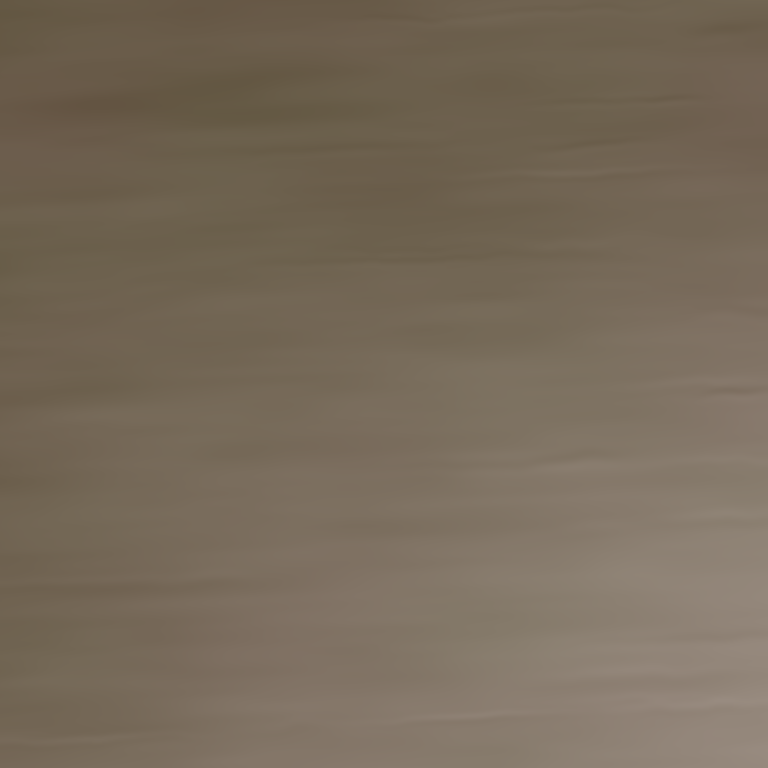
Reproduce this texture procedurally as a WebGL 2 fragment shader.

```glsl
#version 300 es
precision highp float;
// Soft brown wood-like surface, lit from the lower right.
// A broad diagonal light gradient carries stretched noise grain,
// scattered fine creases and a faint drift of tint.

#define DARK_BROWN vec3(0.385, 0.332, 0.256)
#define PALE_TAUPE vec3(0.595, 0.545, 0.500)
#define GRAIN_SLOPE 0.04
#define BAND_DEPTH 0.15
#define FIBRE_DEPTH 0.10
#define BLOTCH_DEPTH 0.09
#define CREASE_DEPTH 0.10
#define CREASE_COUNT 30
#define TINT_DEPTH 0.022

uniform vec2 u_resolution;
out vec4 fragColor;

float hash(vec2 p) {
    return fract(sin(dot(p, vec2(127.1, 311.7))) * 43758.545);
}

// Smooth value noise in 0..1
float noise(vec2 p) {
    vec2 cell = floor(p);
    vec2 f = fract(p);
    f = f * f * f * (f * (f * 6.0 - 15.0) + 10.0);
    float low = mix(hash(cell), hash(cell + vec2(1.0, 0.0)), f.x);
    float high = mix(hash(cell + vec2(0.0, 1.0)), hash(cell + vec2(1.0)), f.x);
    return mix(low, high, f.y);
}

// Two octaves, centred on zero
float softNoise(vec2 p) {
    return 0.65 * noise(p) + 0.35 * noise(p * 1.93 + 17.3) - 0.5;
}

// Broad light: dim at the upper left, bright at the lower right
float lighting(vec2 uv) {
    float depth = 1.0 - uv.y;
    float glow = uv.x * smoothstep(0.2, 0.8, depth);
    return 0.03 + 0.34 * depth + 0.2 * uv.x + 0.4 * glow;
}

// Long bands, finer fibres and cloudy blotches along the grain
float grain(vec2 p) {
    float bend = 0.02 * softNoise(p * vec2(3.0, 5.0) + 41.0);
    vec2 q = p + vec2(0.0, bend);
    float bands = softNoise(q * vec2(2.2, 19.0) + 3.7);
    float fibres = softNoise(q * vec2(6.0, 44.0) + 71.2);
    float blotches = softNoise(p * vec2(6.0, 11.0) + 23.9);
    return BAND_DEPTH * bands + FIBRE_DEPTH * fibres + BLOTCH_DEPTH * blotches;
}

// Short wavy creases, mostly dark above and light below
float creases(vec2 p) {
    float total = 0.0;
    for (int i = 0; i < CREASE_COUNT; i++) {
        float id = float(i) + 1.0;
        vec2 centre = vec2(hash(vec2(id, 1.3)), hash(vec2(id, 7.9)));
        float reach = mix(0.04, 0.16, hash(vec2(id, 4.1)));
        float width = mix(0.004, 0.008, hash(vec2(id, 9.7)));
        float tone = hash(vec2(id, 5.6)) < centre.y ? -1.0 : 1.0;
        vec2 q = p - centre;
        q.y += 0.012 * softNoise(vec2(p.x * 18.0, id * 5.3));
        float along = q.x / reach;
        float across = q.y / width;
        float ridge = exp(-across * across);
        float rim = exp(-(across + 1.8) * (across + 1.8));
        float strength = mix(0.3, 1.0, hash(vec2(id, 2.8)));
        total += tone * strength * exp(-along * along) * (ridge - 0.5 * rim);
    }
    return CREASE_DEPTH * total;
}

void main() {
    vec2 uv = gl_FragCoord.xy / u_resolution;
    vec2 p = vec2(uv.x, uv.y - GRAIN_SLOPE * uv.x);

    float tone = lighting(uv) + grain(p) + creases(p);
    vec3 colour = mix(DARK_BROWN, PALE_TAUPE, tone);

    // Slow drift between olive and rosy brown
    float drift = softNoise(p * vec2(3.0, 6.0) + 57.0);
    colour += TINT_DEPTH * drift * vec3(0.6, -0.4, 0.5);

    fragColor = vec4(clamp(colour, 0.0, 1.0), 1.0);
}
```
